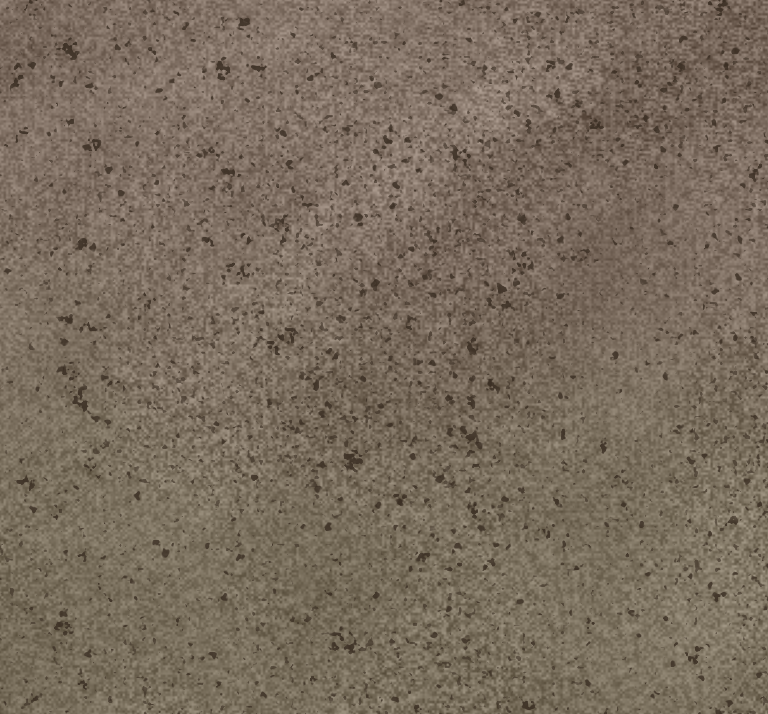
This texture is drawn by a Shadertoy shader. Its source:

```glsl
// Weathered brown-grey stone: fine grain, soft diagonal stains and clustered dark pits.

const vec3 STONE = vec3(0.489, 0.439, 0.383);
const vec3 PIT = vec3(0.225, 0.178, 0.135);
const vec3 ROSY = vec3(0.008, -0.006, 0.002);
const vec3 OLIVE = vec3(-0.008, 0.002, -0.014);

float hash(vec2 p) {
    return fract(sin(dot(p, vec2(127.1, 311.7))) * 43758.5453);
}

vec2 hash2(vec2 p) {
    return vec2(hash(p), hash(p + 57.3));
}

float noise(vec2 p) {
    vec2 i = floor(p);
    vec2 f = fract(p);
    f = f * f * (3.0 - 2.0 * f);
    float low = mix(hash(i), hash(i + vec2(1.0, 0.0)), f.x);
    float high = mix(hash(i + vec2(0.0, 1.0)), hash(i + 1.0), f.x);
    return mix(low, high, f.y);
}

float fbm(vec2 p) {
    float sum = 0.0;
    float gain = 0.5;
    for (int i = 0; i < 4; i++) {
        sum += gain * noise(p);
        p = mat2(0.8, 0.6, -0.6, 0.8) * p * 2.03 + 11.7;
        gain *= 0.5;
    }
    return sum / 0.9375;
}

vec2 rotate(vec2 p, float angle) {
    float c = cos(angle);
    float s = sin(angle);
    return vec2(c * p.x + s * p.y, c * p.y - s * p.x);
}

// Scattered round spots: a share of the grid cells holds one, radius in cell units.
float spots(vec2 p, float cells, float share, vec2 radii, float blur, float seed) {
    vec2 g = p * cells;
    vec2 home = floor(g);
    float cover = 0.0;
    for (int y = -1; y <= 1; y++) {
        for (int x = -1; x <= 1; x++) {
            vec2 id = home + vec2(x, y);
            vec2 centre = id + hash2(id + seed);
            float size = hash(id + seed + 23.1);
            float radius = mix(radii.x, radii.y, size * size);
            float present = step(hash(id + seed + 71.9), share);
            float edge = smoothstep(radius + blur, radius - blur, length(g - centre));
            cover = max(cover, present * edge);
        }
    }
    return cover;
}

// Ragged specks, more of them where the threshold is low.
float specks(vec2 p, float threshold, float blur) {
    float ragged = 0.65 * noise(p * 145.0 + 3.7) + 0.35 * noise(p * 290.0 + 41.0);
    return smoothstep(threshold - blur, threshold + blur, ragged);
}

// Broad stains drawn out along the rising diagonal, strongest at the top.
float stains(vec2 p) {
    vec2 q = rotate(p, 0.62);
    float streaks = fbm(vec2(q.x * 2.2, q.y * 6.5) + 4.0) - 0.5;
    float clouds = fbm(p * 7.0 + 19.0) - 0.5;
    return streaks * mix(0.07, 0.19, smoothstep(0.3, 0.8, p.y)) + clouds * 0.07;
}

float grain(vec2 p) {
    float fine = noise(p * 300.0) - 0.5;
    float coarse = noise(rotate(p, 0.5) * 140.0 + 8.0) - 0.5;
    return fine * 0.19 + coarse * 0.09;
}

void mainImage(out vec4 fragColor, in vec2 fragCoord) {
    vec2 p = fragCoord / iResolution.y;
    float pixel = 1.0 / iResolution.y;

    // Smooth worn patches against rough pitted ones
    float rough = smoothstep(0.3, 0.7, fbm(p * 4.5 + 31.0) + 0.18 * (p.x - 0.5));

    // Stone body
    float rosiness = smoothstep(0.2, 0.75, p.y + 0.35 * (fbm(p * 3.0) - 0.5));
    vec3 colour = STONE + mix(OLIVE, ROSY, rosiness);
    colour += stains(p) + grain(p) * mix(0.75, 1.1, rough);

    // Rosettes of pits, and loose specks between them
    vec2 warped = p + 0.012 * (vec2(noise(p * 70.0), noise(p * 70.0 + 17.0)) - 0.5);
    float rosette = spots(warped, 19.0, 0.42, vec2(0.12, 0.36), 0.1, 5.0);
    float threshold = 0.83 - 0.08 * rough - 0.17 * rosette;
    float pits = specks(p, threshold, 0.05 + 8.0 * pixel);
    colour -= 0.025 * rosette;
    colour = mix(colour, PIT, pits * mix(0.6, 0.85, rosette));

    // Single deep holes with uneven rims
    vec2 uneven = p + 0.006 * (vec2(noise(p * 190.0), noise(p * 190.0 + 29.0)) - 0.5);
    float holes = spots(uneven, 48.0, 0.2 + 0.2 * rough, vec2(0.07, 0.24), 0.03 + 24.0 * pixel, 13.0);
    colour = mix(colour, PIT, holes * 0.8);

    fragColor = vec4(clamp(colour, 0.0, 1.0), 1.0);
}
```
